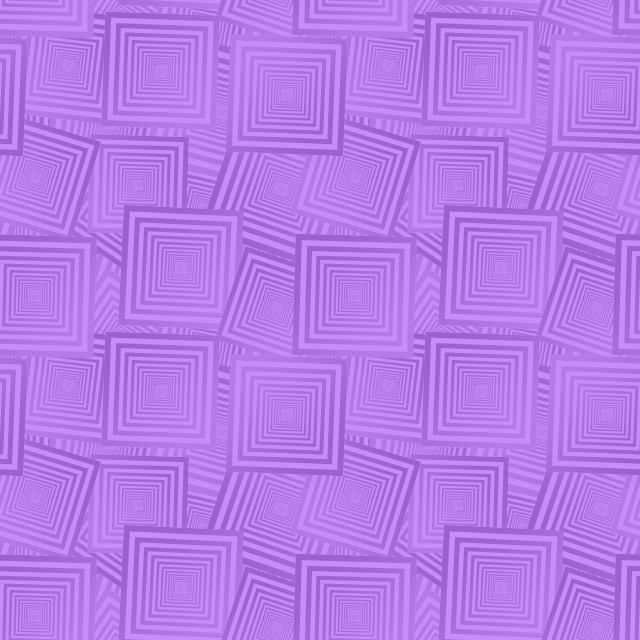
Reproduce this pattern procedurally as a WebGL 2 fragment shader.

```glsl
#version 300 es
precision highp float;
// Overlapping tilted squares filled with concentric square stripes in violet.
// Three layers of nine jittered squares are painted bottom to top inside a
// tile that wraps on both axes and repeats twice across and twice down.

uniform vec2 u_resolution;
out vec4 fragColor;

float hash(float n) {
  return fract(sin(n * 127.1 + 3.7) * 43758.5453);
}

// Light stripe amount at square distance d (1 at the rim); bands shrink inward.
float stripes(float d, float pixel) {
  d = max(d, 0.001);
  float band = min(-log(d) / 0.109, 21.5); // stop at the solid centre
  float wave = abs(fract(band * 0.5 + 0.25) - 0.5);
  float blur = pixel / (0.109 * d);
  return clamp(0.5 + 2.0 * (wave - 0.25) / blur, 0.0, 1.0);
}

void main() {
  vec2 tilePos = 2.0 * gl_FragCoord.xy / u_resolution;
  float pixel = 2.0 / min(u_resolution.x, u_resolution.y);

  vec3 light = vec3(0.78, 0.55, 0.98);
  vec3 mid = vec3(0.71, 0.48, 0.91);
  vec3 deep = vec3(0.61, 0.38, 0.81);
  vec3 color = mid;

  for (int i = 0; i < 27; i++) {
    float id = float(i);
    float layer = floor(id / 9.0);
    float slot = mod(id * 5.0, 9.0); // shuffled stacking order

    // Jittered grid centre, wrapped to the nearest copy
    vec2 cell = vec2(mod(slot, 3.0), floor(slot / 3.0));
    vec2 jitter = vec2(hash(id), hash(id + 40.0)) - 0.5;
    vec2 center = (cell + layer * vec2(0.5, 0.4) + 0.5 + 0.42 * jitter) / 3.0;
    vec2 q = tilePos - center;
    q -= round(q);

    // Clockwise tilt, mostly slight
    float angle = 0.03 + 0.62 * pow(hash(id + 80.0), 2.0);
    float c = cos(angle), s = sin(angle);
    q = mat2(c, s, -s, c) * q;

    float halfSize = mix(0.15, 0.205, hash(id + 120.0));
    q /= halfSize;
    float d = max(abs(q.x), abs(q.y));
    float edge = pixel / halfSize;

    // Dark stripes fade diagonally toward one random corner
    vec2 corner = sign(vec2(hash(id + 160.0), hash(id + 200.0)) - 0.5);
    vec3 dark = mix(deep, mid, smoothstep(-1.1, 1.1, dot(q, corner) * 0.7));
    vec3 face = mix(dark, light, stripes(d, edge));
    color = mix(color, face, clamp(0.5 + (1.0 - d) / edge, 0.0, 1.0));
  }
  fragColor = vec4(color, 1.0);
}
```
